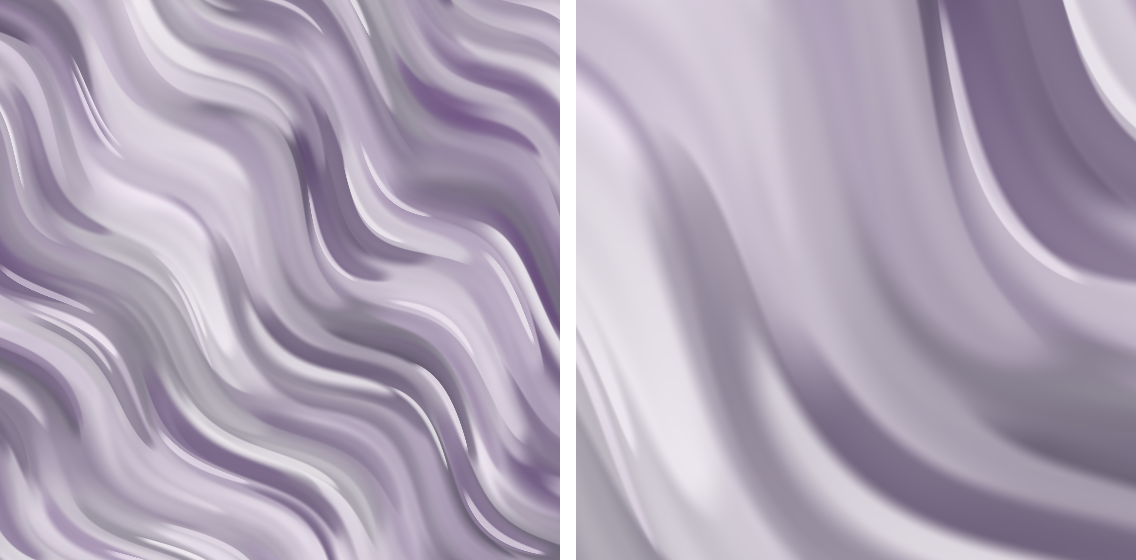
Left: the whole. Right: its middle third, enlarged.
Give the GLSL for this background, as a three.js fragment shader.

```glsl
varying vec2 vUv;

#define LAYERS 7
#define WIDE 0.13
#define NARROW 0.038
#define LONG 0.75
#define SHORT 0.36
#define WAVE_HEIGHT 0.036
#define WAVE_RATE 13.5
#define DRIFT 0.07
#define STREAKS 0.17
#define SHADOW vec3(0.37, 0.31, 0.43)
#define LIGHT vec3(0.96, 0.94, 0.965)
#define VIOLET vec3(0.02, -0.045, 0.05)

vec4 hash4(vec3 p) {
  vec4 q = fract(p.xyzx * vec4(0.1031, 0.1030, 0.0973, 0.1099));
  q += dot(q, q.wzxy + 33.33);
  return fract((q.xxyz + q.yzzw) * q.zywx);
}

float noise(vec2 p) {
  vec2 i = floor(p), f = fract(p);
  f = f * f * f * (f * (f * 6.0 - 15.0) + 10.0);
  float a = hash4(vec3(i, 7.0)).x;
  float b = hash4(vec3(i + vec2(1.0, 0.0), 7.0)).x;
  float c = hash4(vec3(i + vec2(0.0, 1.0), 7.0)).x;
  float d = hash4(vec3(i + 1.0, 7.0)).x;
  return mix(mix(a, b, f.x), mix(c, d, f.x), f.y);
}

// Wavy coordinates: x runs across the strokes, y along them
vec2 flowCoords(vec2 p) {
  float across = dot(p, vec2(0.7071));
  float along = dot(p, vec2(0.7071, -0.7071));
  float offAxis = across - 0.55;
  float phase = 0.4 + 5.0 * offAxis * offAxis + noise(p * 1.7 + 3.0) - 0.5;
  float bend = WAVE_HEIGHT * sin(along * WAVE_RATE + phase);
  return vec2(across + bend + DRIFT * (noise(p * 2.3 + 11.0) - 0.5), along);
}

// One layer of overlapping tapered strokes, crisp on one side and soft on the other
vec3 paintLayer(vec3 base, vec2 flow, float layer, vec2 size, float density, float minTone) {
  float lane = flow.x / size.x + layer * 0.37;
  for (int k = -1; k <= 1; k++) {
    float row = floor(lane) + float(k);
    float run = flow.y / size.y + 7.0 * hash4(vec3(row, layer, 3.0)).x;
    float s = fract(run);
    vec3 id = vec3(row, floor(run), layer * 5.0);
    vec4 shape = hash4(id + 17.0);
    vec4 paint = hash4(id + 61.0);

    // Outline
    float x = lane - row - 0.5 + (shape.x - 0.5) * 0.7 + (s - 0.5) * (shape.y - 0.5);
    x *= shape.z < 0.5 ? -1.0 : 1.0;
    float halfWidth = mix(0.4, 0.75, shape.w) * pow(max(4.0 * s * (1.0 - s), 0.0), 0.4);
    float crisp = smoothstep(0.0, mix(0.07, 0.35, paint.w * paint.w), halfWidth - x);
    float soft = smoothstep(0.0, mix(0.25, 0.8, paint.z), halfWidth + x);
    float ends = smoothstep(0.0, 0.2, s) * smoothstep(1.0, 0.9, s);
    float cover = crisp * soft * ends * step(fract(paint.x * 13.0 + shape.y), density);

    // Pigment with bristle streaks
    float streak = noise(vec2(flow.x * 60.0, flow.y * 5.0) + shape.xy * 40.0) - 0.5;
    float tone = mix(minTone, 1.0, paint.x) + 0.02 + STREAKS * streak;
    tone += (s - 0.5) * (shape.w - 0.5) * 0.5;
    tone = clamp(tone, 0.0, 1.0);
    vec3 pigment = mix(SHADOW, LIGHT, tone);
    pigment += VIOLET * (paint.y - 0.4) * (1.4 - tone);
    base = mix(base, pigment, cover * mix(0.6, 0.92, paint.z));
  }
  return base;
}

void main() {
  vec2 flow = flowCoords(vUv);

  // Soft ground wash
  float wash = noise(flow * vec2(9.0, 2.0));
  vec3 color = mix(SHADOW, LIGHT, 0.35 + 0.4 * wash);

  // Strokes from broad to fine
  for (int i = 0; i < LAYERS; i++) {
    float fine = float(i) / float(LAYERS - 1);
    vec2 size = vec2(mix(WIDE, NARROW, fine), mix(LONG, SHORT, fine));
    color = paintLayer(color, flow, float(i) + 1.0, size, mix(0.95, 0.4, fine), 0.0);
  }

  // Sparse bright slivers
  color = paintLayer(color, flow, 23.0, vec2(0.013, 0.2), 0.06, 0.9);

  gl_FragColor = vec4(color, 1.0);
}
```
